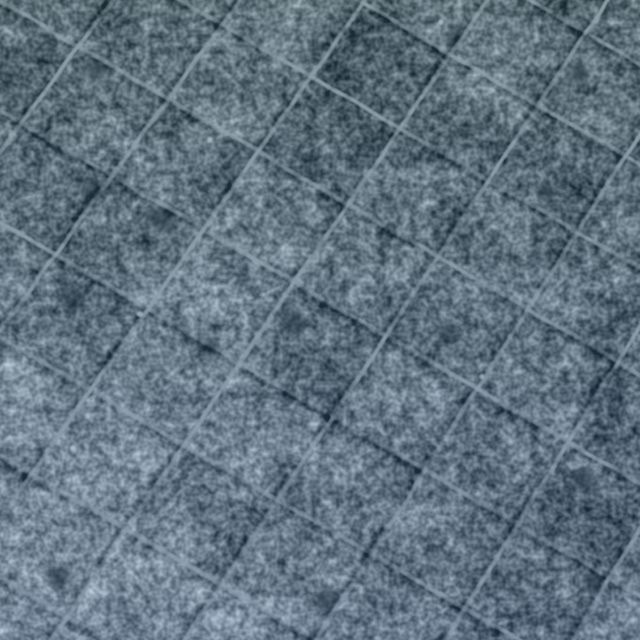
This texture is drawn by a WebGL 1 fragment shader. Its source:

```glsl
precision highp float;

uniform vec2 u_resolution;

const vec2 GRID_ORIGIN = vec2(0.544, 0.681);
const vec2 STEP_U = vec2(0.1406, -0.082);
const vec2 STEP_V = vec2(-0.082, -0.1203);
const float PERSPECTIVE = 0.0133;

float hash(vec2 p) {
  vec3 q = fract(p.xyx * 0.1031);
  q += dot(q, q.yzx + 33.33);
  return fract((q.x + q.y) * q.z);
}

vec2 gradient(vec2 cell) {
  float angle = 6.2832 * hash(cell + 17.0);
  return vec2(cos(angle), sin(angle));
}

float gradientNoise(vec2 p) {
  vec2 i = floor(p);
  vec2 f = p - i;
  vec2 w = f * f * f * (f * (f * 6.0 - 15.0) + 10.0);
  vec2 e = vec2(1.0, 0.0);
  float a = dot(gradient(i), f);
  float b = dot(gradient(i + e), f - e);
  float c = dot(gradient(i + e.yx), f - e.yx);
  float d = dot(gradient(i + 1.0), f - 1.0);
  return mix(mix(a, b, w.x), mix(c, d, w.x), w.y);
}

float cross2(vec2 a, vec2 b) {
  return a.x * b.y - a.y * b.x;
}

// Canvas position to skewed tile coordinates with mild perspective
vec2 tileCoords(vec2 p) {
  vec2 d = p - GRID_ORIGIN;
  float across = cross2(d, STEP_U);
  float v = across / (cross2(STEP_V, STEP_U) + PERSPECTIVE * across);
  float u = cross2(d, STEP_V) * (1.0 - PERSPECTIVE * v) / cross2(STEP_U, STEP_V);
  return vec2(u, v);
}

float band(float d, float halfWidth, float soft) {
  return 1.0 - smoothstep(halfWidth - soft, halfWidth + soft, abs(d));
}

// Pale worn joint with a dirty edge on one side
float addJoint(float tone, float d, float along, float id, float strength, float side, float pixel) {
  float wear = gradientNoise(vec2(along * 1.3, id * 5.37 + 0.4));
  float chips = gradientNoise(vec2(along * 11.0, id * 3.71 + 0.6));
  float dirt = band(d - side * 0.0062, 0.0045, 0.0055);
  float pale = band(d, 0.0031, max(0.0024, pixel));
  tone -= 0.16 * dirt * clamp(0.6 - 1.1 * wear - 0.7 * chips, 0.0, 1.0);
  return mix(tone, 0.55, pale * clamp(strength + 0.9 * wear + 0.5 * chips, 0.12, 0.95));
}

// One soft round mark in some cells of a scatter grid
float scatter(vec2 p, float cells, float chance, float radius, float soft) {
  vec2 cell = floor(p * cells);
  vec2 jitter = vec2(hash(cell + 3.1), hash(cell + 8.7));
  vec2 center = (cell + 0.25 + 0.5 * jitter) / cells;
  float size = radius * (0.6 + 0.6 * hash(cell + 5.3));
  float mark = 1.0 - smoothstep(size - soft, size + soft, length(p - center));
  return mark * step(hash(cell + 11.9), chance);
}

float stoneGrain(vec2 p) {
  return 0.75 * gradientNoise(p * 46.0) + 0.95 * gradientNoise(p * 84.0 + 7.3)
    + 0.7 * gradientNoise(p * 150.0 + 3.9);
}

// Faint curved scrapes
float scuffs(vec2 p) {
  float total = 0.0;
  for (int i = 0; i < 4; i++) {
    float k = float(i);
    vec2 center = vec2(hash(vec2(k, 2.3)), hash(vec2(k, 9.1)));
    vec2 q = p - center;
    float bend = q.y - 0.25 * q.x + (hash(vec2(k, 4.7)) - 0.5) * 9.0 * q.x * q.x;
    total += band(bend, 0.002, 0.003) * (1.0 - smoothstep(0.03, 0.065, abs(q.x)));
  }
  return total;
}

void main() {
  vec2 p = gl_FragCoord.xy / u_resolution;
  float pixel = 1.0 / min(u_resolution.x, u_resolution.y);
  vec2 wobble = vec2(gradientNoise(p * 16.0), gradientNoise(p * 16.0 + 41.0));
  vec2 tile = tileCoords(p + 0.003 * wobble);

  // Stone tone: tile shade, broad stains, fine mottling
  float tone = 0.352 + 0.12 * (1.0 - p.x) * (1.0 - p.y);
  tone += 0.065 * (hash(floor(tile) + 20.0) - 0.5);
  tone += 0.10 * gradientNoise(p * 4.5) + 0.13 * gradientNoise(p * 12.0 + 5.0);
  tone += 0.09 * gradientNoise(p * 24.0 + 13.0);
  float grain = stoneGrain(p + 0.004 * wobble);
  tone += 0.215 * grain;

  // Stains and scrapes
  float blot = scatter(p + 0.006 * wobble, 5.0, 0.45, 0.016, 0.011);
  tone = mix(tone, 0.19 + 0.06 * grain, 0.75 * blot);
  tone += 0.09 * scuffs(p);

  // Joints in both directions
  vec2 id = floor(tile + 0.5);
  float cellArea = abs(cross2(STEP_U, STEP_V));
  vec2 d = (tile - id) * cellArea / vec2(length(STEP_V), length(STEP_U));
  float fade = 0.15 * (p.y - 0.5);
  tone = addJoint(tone, d.y, tile.x, id.y + 31.0, 0.56 + fade, 1.0, pixel);
  tone = addJoint(tone, d.x, tile.y, id.x + 12.0, 0.64 + fade, -1.0, pixel);

  // Bright mineral specks
  tone = mix(tone, 0.75, 0.7 * scatter(p, 11.0, 0.04, 0.004, 0.003));

  // Blue-grey tint, slightly greener toward the top
  vec3 tint = mix(vec3(-0.005, 0.067, 0.135), vec3(0.005, 0.073, 0.108), p.y);
  gl_FragColor = vec4(clamp(tone, 0.1, 0.82) + tint, 1.0);
}
```
